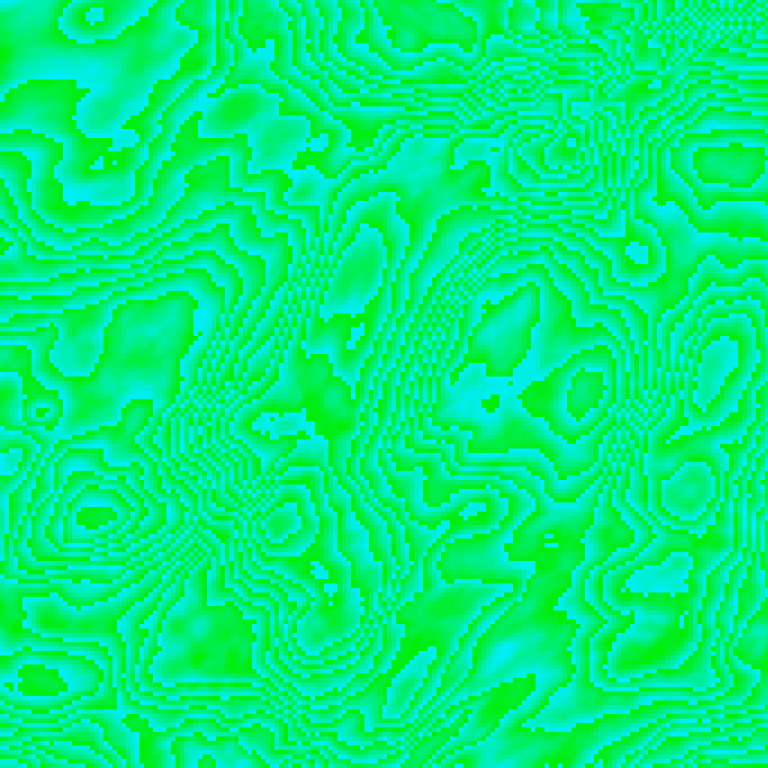
A Shadertoy shader for this texture:

```glsl
// Blocky contour terrain: wrapped fractal noise in green-to-cyan ramps.

const float CELL_SIZE = 3.0 / 512.0;   // block width as a share of the canvas
const float BASE_FREQUENCY = 4.0;
const float CONTOUR_COUNT = 15.5;
const float OCTAVE_GAIN = 0.39;
const float GREEN_LEVEL = 0.935;

float hash(vec2 p) {
    return fract(sin(dot(p, vec2(127.1, 311.7))) * 43758.545);
}

float valueNoise(vec2 p) {
    vec2 cell = floor(p);
    vec2 t = fract(p);
    t = t * t * (3.0 - 2.0 * t);
    float low = mix(hash(cell), hash(cell + vec2(1, 0)), t.x);
    float high = mix(hash(cell + vec2(0, 1)), hash(cell + vec2(1, 1)), t.x);
    return mix(low, high, t.y);
}

// Octaves share lattice points, which leaves calm plateaus between rough slopes.
float fractalNoise(vec2 p, float gain) {
    float sum = 0.0;
    float amplitude = 1.0;
    for (int octave = 0; octave < 6; octave++) {
        sum += amplitude * valueNoise(p + 17.0 * float(octave));
        amplitude *= gain;
        p *= 2.0;
    }
    return sum;
}

// Leans the features to the upper right and bends them irregularly.
vec2 warp(vec2 p, float lean, float strength) {
    vec2 bend = vec2(valueNoise(p * 3.0 + 41.3), valueNoise(p * 3.0 + 83.7)) - 0.5;
    return vec2(p.x - lean * p.y, p.y) + strength * bend;
}

// One flat colour per block; the height wraps from cyan back to green.
vec3 blockColor(vec2 block) {
    vec2 center = (block + 0.5) * CELL_SIZE;
    vec2 p = warp(center, 0.3, 0.14) * BASE_FREQUENCY + 9.0;
    float height = fractalNoise(p, OCTAVE_GAIN) * CONTOUR_COUNT;
    return vec3(0.0, GREEN_LEVEL, fract(height));
}

void mainImage(out vec4 fragColor, in vec2 fragCoord) {
    float canvas = min(iResolution.x, iResolution.y);
    vec2 p = fragCoord / canvas / CELL_SIZE;
    float pixel = 1.0 / (canvas * CELL_SIZE);

    // Pixel-wide blend across the nearest block edges
    vec2 edge = floor(p + 0.5);
    vec2 blend = clamp((p - edge) / pixel + 0.5, 0.0, 1.0);
    vec3 lower = mix(blockColor(edge - 1.0), blockColor(edge + vec2(0, -1)), blend.x);
    vec3 upper = mix(blockColor(edge + vec2(-1, 0)), blockColor(edge), blend.x);
    fragColor = vec4(mix(lower, upper, blend.y), 1.0);
}
```
